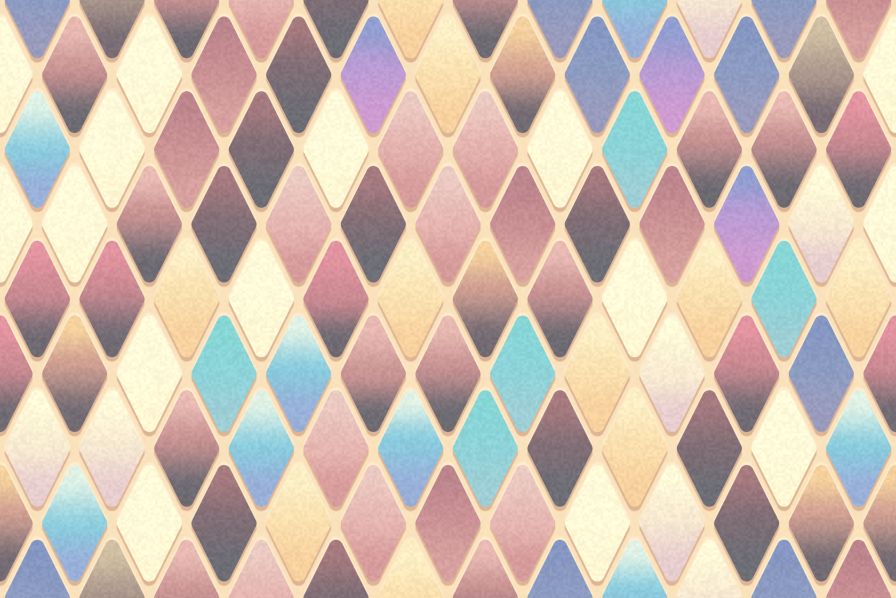
Write a WebGL 2 fragment shader that draws this pattern.

```glsl
#version 300 es
precision highp float;
// Harlequin lattice of rounded diamonds, 12 across and 8 staggered rows.
// Each diamond takes a three-stop vertical gradient chosen by a shuffled
// cell index; cream gaps carry a soft lower shadow, and fine grain covers all.

uniform vec2 u_resolution;
out vec4 fragColor;

const ivec2 REPEATS = ivec2(12, 8);
const vec2 CORE = vec2(0.342, 0.685);   // half size before rounding
const float ROUNDING = 0.094;
const float GRAIN_PER_CELL = 32.0;

const vec3 GAP = vec3(0.98, 0.885, 0.735);
const vec3 GAP_LIGHT = vec3(0.995, 0.925, 0.80);
const vec3 SHADOW = vec3(0.87, 0.71, 0.58);

// Gradient stops and the share of diamonds that use each gradient
const int KINDS = 14;
const vec3 TOP[KINDS] = vec3[KINDS](
  vec3(1.0, 0.98, 0.85), vec3(0.99, 0.94, 0.78), vec3(1.0, 0.98, 0.85),
  vec3(0.92, 0.79, 0.76), vec3(0.74, 0.52, 0.55), vec3(0.89, 0.58, 0.63),
  vec3(0.91, 0.73, 0.70), vec3(0.96, 0.82, 0.62), vec3(0.65, 0.48, 0.50),
  vec3(0.88, 0.95, 0.90), vec3(0.53, 0.84, 0.84), vec3(0.52, 0.59, 0.76),
  vec3(0.57, 0.62, 0.82), vec3(0.82, 0.75, 0.64));
const vec3 MID[KINDS] = vec3[KINDS](
  vec3(1.0, 0.98, 0.85), vec3(0.98, 0.88, 0.69), vec3(0.97, 0.92, 0.82),
  vec3(0.90, 0.71, 0.69), vec3(0.79, 0.57, 0.58), vec3(0.79, 0.54, 0.57),
  vec3(0.78, 0.57, 0.57), vec3(0.81, 0.62, 0.57), vec3(0.50, 0.43, 0.46),
  vec3(0.54, 0.80, 0.87), vec3(0.55, 0.83, 0.85), vec3(0.55, 0.61, 0.76),
  vec3(0.73, 0.61, 0.83), vec3(0.67, 0.59, 0.55));
const vec3 LOW[KINDS] = vec3[KINDS](
  vec3(1.0, 0.97, 0.83), vec3(0.97, 0.82, 0.62), vec3(0.91, 0.81, 0.81),
  vec3(0.84, 0.61, 0.61), vec3(0.84, 0.63, 0.62), vec3(0.44, 0.42, 0.45),
  vec3(0.43, 0.42, 0.45), vec3(0.45, 0.42, 0.45), vec3(0.43, 0.43, 0.46),
  vec3(0.60, 0.69, 0.85), vec3(0.62, 0.81, 0.84), vec3(0.60, 0.61, 0.74),
  vec3(0.81, 0.61, 0.82), vec3(0.48, 0.43, 0.46));
const float SHARE[KINDS] = float[KINDS](0.13, 0.10, 0.06, 0.08, 0.06, 0.08,
  0.10, 0.05, 0.10, 0.07, 0.06, 0.06, 0.025, 0.03);

float hash(vec2 p) {
  vec3 q = fract(p.xyx * 0.1031);
  q += dot(q, q.yzx + 33.33);
  return fract((q.x + q.y) * q.z);
}

// Value noise that wraps after a whole number of lattice steps
float wrapNoise(vec2 p, vec2 period) {
  vec2 i = floor(p), f = fract(p);
  f = f * f * (3.0 - 2.0 * f);
  vec2 a = mod(i, period), b = mod(i + 1.0, period);
  return mix(mix(hash(a), hash(vec2(b.x, a.y)), f.x),
             mix(hash(vec2(a.x, b.y)), hash(b), f.x), f.y);
}

// The fifth power modulo 97 permutes 0..96, so the shares stay even
int powerShuffle(int n) {
  int square = n * n % 97;
  return square * square % 97 * n % 97;
}

int pickKind(ivec2 cell) {
  int n = cell.x + REPEATS.x * cell.y;
  float rank = (float(powerShuffle((powerShuffle(n) + 31) % 97)) + 0.5) / 97.0;
  int kind = 0;
  for (int k = 0; k < KINDS - 1; k++) {
    rank -= SHARE[k];
    if (rank < 0.0) break;
    kind = k + 1;
  }
  return kind;
}

float roundedDiamond(vec2 p, vec2 size, float radius) {
  p = abs(p);
  vec2 q = (size - 2.0 * p) * size;
  float h = clamp((q.x - q.y) / dot(size, size), -1.0, 1.0);
  float d = length(p - 0.5 * size * vec2(1.0 - h, 1.0 + h));
  return d * sign(p.x * size.y + p.y * size.x - size.x * size.y) - radius;
}

float fill(float d, float softness) {
  return 1.0 - smoothstep(-softness, softness, d);
}

vec3 gradient(int kind, float t, float middle) {
  vec3 upper = mix(TOP[kind], MID[kind], smoothstep(0.08, middle, t));
  return mix(upper, LOW[kind], smoothstep(middle - 0.08, 0.86, t));
}

void main() {
  vec2 p = gl_FragCoord.xy / u_resolution * vec2(REPEATS);
  float pixel = float(REPEATS.y) / u_resolution.y;

  // Skewed axes turn the staggered diamonds into unit squares
  vec2 skew = floor(vec2(p.x + 0.5 * p.y, p.x - 0.5 * p.y)) + 0.5;
  vec2 center = vec2(0.5 * (skew.x + skew.y), skew.x - skew.y);
  ivec2 cell = (ivec2(floor(center)) + REPEATS) % REPEATS;
  vec2 local = p - center;

  // Gap with light upper rims and shaded lower rims
  float body = roundedDiamond(local, CORE, ROUNDING);
  float lit = roundedDiamond(local - vec2(0.0, 0.04), CORE, ROUNDING);
  float shade = roundedDiamond(local + vec2(0.0, 0.058), CORE, ROUNDING);
  vec3 color = mix(GAP, GAP_LIGHT, fill(lit, 0.018));
  color = mix(color, SHADOW, fill(shade, max(0.75 * pixel, 0.014)));

  // Diamond faces, with the middle stop shifted from cell to cell
  float middle = 0.45 + 0.14 * hash(vec2(cell) + 7.0);
  vec3 face = gradient(pickKind(cell), 0.5 - local.y / 1.56, middle);
  float inside = fill(body, 0.75 * pixel);
  color = mix(color, face, inside);

  float grain = wrapNoise(p * GRAIN_PER_CELL, vec2(REPEATS) * GRAIN_PER_CELL);
  color += (grain - 0.5) * mix(0.02, 0.06, inside);
  fragColor = vec4(clamp(color, 0.0, 1.0), 1.0);
}
```
